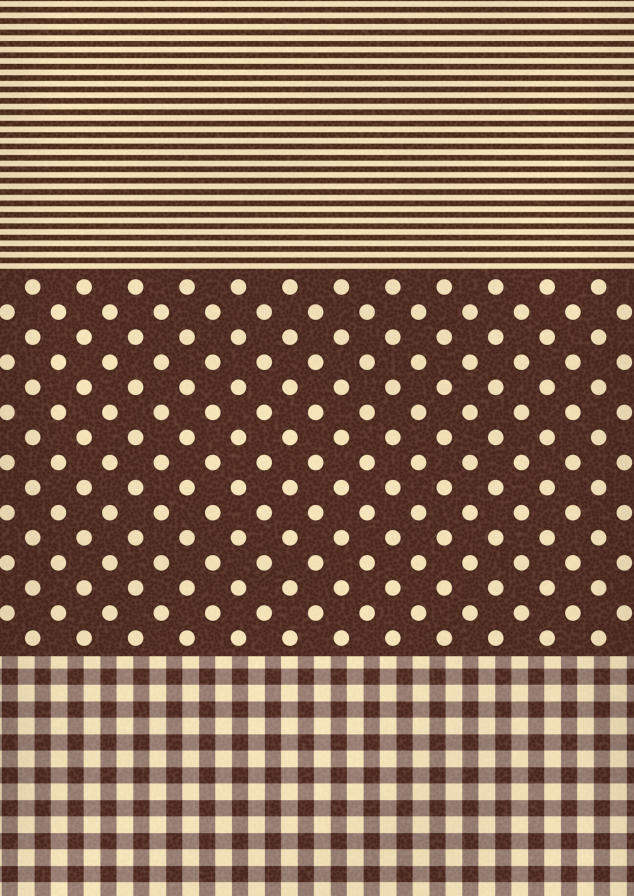
Give the GLSL for this pattern, as a Shadertoy shader.

```glsl
#define STRIPE_END 0.3001
#define CHECK_START 0.7324
#define STRIPE_PITCH 0.01272
#define STRIPE_LAST 0.2970
#define DOT_STEP vec2(0.02871, 0.02799)
#define DOT_FIRST vec2(0.0365, 0.3203)
#define DOT_RADIUS 0.0087
#define CHECK_PITCH 0.03672
#define CHECK_FIRST vec2(0.0109, 0.7552)
#define GRAIN_SCALE 230.0

const vec3 CREAM = vec3(0.95, 0.88, 0.72);
const vec3 BROWN = vec3(0.335, 0.195, 0.152);
const vec3 STRIPE_BROWN = vec3(0.335, 0.205, 0.135);
const vec3 MAUVE = vec3(0.60, 0.50, 0.455);

vec2 hash2(vec2 p) {
    p = vec2(dot(p, vec2(127.1, 311.7)), dot(p, vec2(269.5, 183.3)));
    return fract(sin(p) * 43758.5);
}

// Distance to the nearest scattered cell centre
float cellular(vec2 p) {
    vec2 cell = floor(p), local = fract(p);
    float nearest = 2.0;
    for (int y = -1; y <= 1; y++)
    for (int x = -1; x <= 1; x++) {
        vec2 offset = vec2(x, y);
        nearest = min(nearest, length(offset + hash2(cell + offset) - local));
    }
    return nearest;
}

// Soft paper creases from layered, bent sines
float creases(vec2 p) {
    float sum = 0.0, weight = 0.5;
    for (int i = 0; i < 4; i++) {
        sum += weight * sin(p.x * 9.0 + 2.0 * sin(p.y * 7.0 + float(i)));
        p = mat2(0.8, 0.6, -0.6, 0.8) * p * 1.7;
        weight *= 0.55;
    }
    return sum;
}

// Signed offset from the nearest line of a repeating set
float repeatOffset(float x, float pitch) {
    return x - pitch * round(x / pitch);
}

float fill(float distanceToEdge, float soft) {
    return 1.0 - smoothstep(-soft, soft, distanceToEdge);
}

vec3 stripes(vec2 p, float soft) {
    float d = abs(repeatOffset(p.y - STRIPE_LAST, STRIPE_PITCH));
    return mix(STRIPE_BROWN, CREAM, fill(d - 0.25 * STRIPE_PITCH, soft));
}

vec3 polkaDots(vec2 p, float soft) {
    vec2 q = p - DOT_FIRST;
    float row = clamp(round(q.y / DOT_STEP.y), 0.0, 14.0);
    q.y -= row * DOT_STEP.y;
    q.x = repeatOffset(q.x + mod(row, 2.0) * DOT_STEP.x, 2.0 * DOT_STEP.x);
    float d = length(q) - DOT_RADIUS;
    vec3 ground = BROWN * (1.0 - 0.12 * fill(d - 0.001, 0.0015));
    return mix(ground, CREAM, fill(d, soft));
}

vec3 gingham(vec2 p, float soft) {
    vec2 q = p - CHECK_FIRST;
    float column = fill(abs(repeatOffset(q.x, CHECK_PITCH)) - 0.245 * CHECK_PITCH, soft);
    float row = fill(abs(repeatOffset(q.y, CHECK_PITCH)) - 0.245 * CHECK_PITCH, soft);
    vec3 onCream = mix(CREAM, MAUVE, column);
    vec3 onBand = mix(MAUVE, BROWN, column);
    return mix(onCream, onBand, row);
}

void mainImage(out vec4 fragColor, in vec2 fragCoord) {
    // Height units, measured down from the top left
    vec2 p = vec2(fragCoord.x, iResolution.y - fragCoord.y) / iResolution.y;
    float pixel = 1.0 / iResolution.y;
    float soft = max(0.75 * pixel, 0.0006);

    // Three bands of pattern
    vec3 color = stripes(p, soft);
    color = mix(color, polkaDots(p, soft), smoothstep(-soft, soft, p.y - STRIPE_END));
    color = mix(color, gingham(p, soft), smoothstep(-soft, soft, p.y - CHECK_START));

    // Leather grain, strongest on the dark ground
    float darkness = 1.0 - smoothstep(0.3, 0.85, color.r);
    float grain = cellular(p * GRAIN_SCALE) - 0.5;
    color += grain * mix(0.03, 0.13, darkness) * vec3(1.0, 0.95, 0.85);

    // Gentle creasing and aged edges
    color *= 1.0 + 0.025 * creases(p);
    float edge = min(p.x, iResolution.x / iResolution.y - p.x);
    color *= mix(0.95, 1.0, smoothstep(0.0, 0.08, edge));
    fragColor = vec4(clamp(color, 0.0, 1.0), 1.0);
}
```
